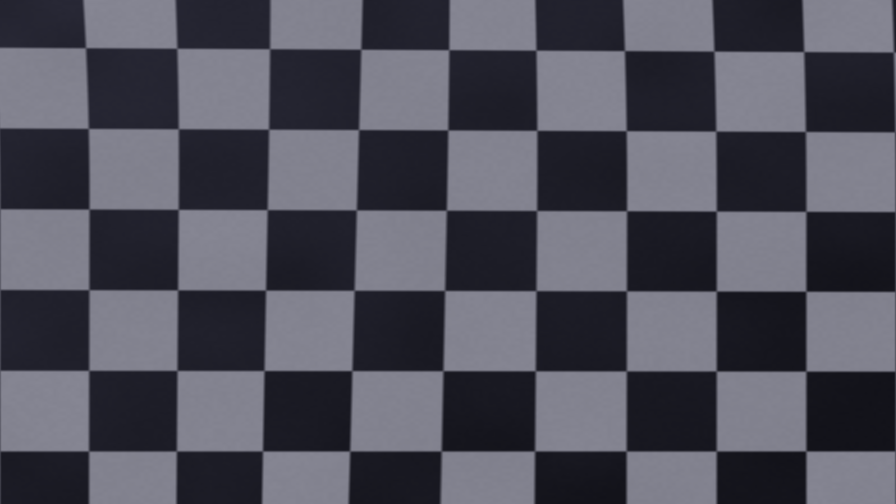
Write a Shadertoy shader that draws this pattern.

```glsl
// Worn grey and near-black checkered cloth with softly bent columns.
#define COLUMNS 10.0
#define ROW_PITCH vec2(0.1602, 0.1583) // left and right edge, canvas heights
#define ROW_ANCHOR 0.8958              // a row seam, measured from the top
#define LEAN 0.0156
#define BOW 0.05
#define EDGE_SOFT vec2(0.0046, 0.0036) // half width, canvas heights
#define LIGHT vec3(0.512, 0.512, 0.562)
#define DARK_FADED vec3(0.150, 0.150, 0.200)
#define DARK_DEEP vec3(0.074, 0.074, 0.102)
#define GRAIN 0.012

float hash(vec2 p) {
    vec3 q = fract(vec3(p.xyx) * 0.1031);
    q += dot(q, q.yzx + 33.33);
    return fract((q.x + q.y) * q.z);
}

float noise(vec2 p) {
    vec2 i = floor(p), f = fract(p);
    f = f * f * (3.0 - 2.0 * f);
    return mix(mix(hash(i), hash(i + vec2(1, 0)), f.x),
               mix(hash(i + vec2(0, 1)), hash(i + vec2(1, 1)), f.x), f.y);
}

// Folds in the cloth: p is 0 to 1, from the top left; returns cell units.
vec2 clothCells(vec2 p) {
    float fold = (p.x - 0.4) / 0.18;
    fold = exp(-fold * fold);
    float upper = max(0.4 - p.y, 0.0);
    float x = p.x + fold * (LEAN * (p.y - 0.5) + 0.003);
    x += BOW * upper * upper * (1.0 - fold) * (1.0 - 0.5 * p.x);
    float pitch = mix(ROW_PITCH.x, ROW_PITCH.y, p.x);
    return vec2(x * COLUMNS, (p.y - ROW_ANCHOR) / pitch);
}

// Square wave, +1 in even cells and -1 in odd ones, with soft seams.
vec2 softParity(vec2 cells, vec2 halfWidth) {
    vec2 seamDistance = 0.5 - abs(fract(cells) - 0.5);
    vec2 side = 1.0 - 2.0 * mod(floor(cells), 2.0);
    vec2 ramp = clamp(seamDistance / halfWidth, 0.0, 1.0);
    return side * ramp * (1.5 - 0.5 * ramp * ramp);
}

void mainImage(out vec4 fragColor, in vec2 fragCoord) {
    float aspect = iResolution.x / iResolution.y;
    vec2 p = fragCoord / iResolution.xy;
    p.y = 1.0 - p.y;
    vec2 cloth = p * vec2(aspect, 1.0);

    // Checks
    vec2 cells = clothCells(p);
    vec2 cellsPerHeight = vec2(COLUMNS / aspect, 1.0 / ROW_PITCH.x);
    vec2 soft = max(EDGE_SOFT, vec2(0.75 / iResolution.y)) * cellsPerHeight;
    vec2 parity = softParity(cells, soft);
    float darkness = 0.5 + 0.5 * parity.x * parity.y;

    // Fading: strongest at the upper left, uneven from check to check
    float blotch = noise(cloth * vec2(7.0, 9.0)) - 0.5;
    float cellShade = hash(floor(cells) + 17.0) - 0.5;
    float fade = 1.02 - 0.5 * p.x - 0.58 * p.y;
    fade += 0.28 * blotch + 0.16 * cellShade;
    vec3 dark = mix(DARK_DEEP, DARK_FADED, clamp(fade, 0.0, 1.1));
    vec3 light = LIGHT * (1.0 + 0.025 * blotch + 0.02 * cellShade);

    // Fine weave
    float weave = noise(cloth * vec2(110.0, 150.0)) - 0.5;
    vec3 color = mix(light, dark, darkness);
    color += GRAIN * weave * mix(1.0, 0.5, darkness);
    fragColor = vec4(color, 1.0);
}
```
